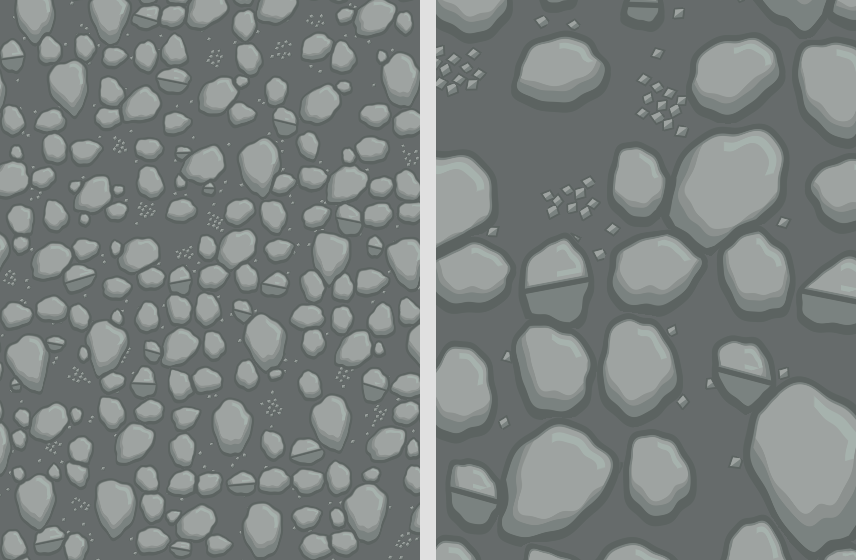
Left: the whole. Right: its middle third, enlarged.
This texture is drawn by a Shadertoy shader. Its source:

```glsl
// Cobbled ground: big and medium flat-shaded stones with gravel in the gaps.
// Two jittered cell layers place the stones; medium ones shrink to fit beside
// the big ones, and a fine cell layer scatters single and clustered grains.

const float ROWS = 15.4;       // medium stone widths per canvas height
const float BIG_CELL = 2.32;
const float MEDIUM_CELL = 0.9;
const float GRAIN_CELL = 0.135;

const vec3 GROUND = vec3(0.40, 0.42, 0.42);
const vec3 SHADOW = vec3(0.36, 0.39, 0.38);
const vec3 SIDE = vec3(0.48, 0.51, 0.50);
const vec3 BEVEL = vec3(0.55, 0.57, 0.56);
const vec3 FACE = vec3(0.62, 0.64, 0.63);
const vec3 GLINT = vec3(0.65, 0.70, 0.68);

struct Stone { vec2 centre; vec2 size; vec2 lean; float angle; float taper; float seed; float cracked; };

vec3 hash3(vec2 cell, float salt) {
    vec3 q = fract(cell.xyx * vec3(0.1031, 0.1030, 0.0973) + salt * 0.137);
    q += dot(q, q.yxz + 33.33);
    return fract((q.xxy + q.yzz) * q.zyx);
}

vec2 rotate(vec2 v, float a) {
    return mat2(cos(a), sin(a), -sin(a), cos(a)) * v;
}

// Signed distance to a tapered ellipse with a lumpy rim
float stoneShape(vec2 p, Stone s) {
    vec2 q = rotate(p - s.centre, -s.angle) / s.size;
    q.x /= 1.0 + s.taper * clamp(q.y, -1.0, 1.0);
    float a = atan(q.y, q.x + 1e-5);
    float rim = 1.0 + 0.05 * sin(3.0 * a + s.seed) + 0.04 * sin(5.0 * a + 2.3 * s.seed)
              + 0.02 * sin(9.0 * a + 3.7 * s.seed);
    float k = length(q) + 1e-4;
    return (k - rim) * k / (length(q / s.size) + 1e-4);
}

// Upright teeth and tilted ovals, leaning to their wide end
Stone bigStone(vec2 cell) {
    vec3 h = hash3(cell, 1.0), g = hash3(cell, 2.0);
    float tooth = step(0.6, h.z);
    vec2 stagger = vec2(0.5 * mod(cell.y, 2.0) - 0.25, 0.0);
    vec2 centre = (cell + 0.5 + stagger + 0.38 * (h.xy - 0.5)) * BIG_CELL;
    vec2 size = mix(vec2(0.42, 0.59), vec2(0.51, 0.74), tooth) * mix(0.92, 1.06, g.x);
    float angle = mix(-0.9, 0.05, tooth) + 0.4 * (g.y - 0.5);
    vec2 lean = rotate(vec2(0.0, mix(0.12, 0.21, tooth)), angle);
    return Stone(centre, size, lean, angle, mix(0.13, 0.3, tooth), 40.0 * g.z, 0.0);
}

// Potatoes lying flat or standing, lit from above
Stone mediumStone(vec2 cell, vec2 centre, float scale) {
    vec3 h = hash3(cell, 4.0), g = hash3(cell, 5.0);
    float lying = step(h.x, 0.58);
    float angle = mix(0.15, -1.35, lying) + 0.6 * (h.y - 0.5);
    float taper = mix(-0.3, 0.15, h.z);
    vec2 size = vec2(0.32, 0.425) * scale * mix(0.85, 1.05, g.x);
    vec2 lean = vec2(0.09 * (g.y - 0.5), 0.085) * scale;
    return Stone(centre, size, lean, angle, taper, 40.0 * g.z, step(0.82, fract(7.0 * g.x)));
}

float clearanceToBig(vec2 p) {
    float room = 9.0;
    for (int i = 0; i < 9; i++) {
        vec2 cell = floor(p / BIG_CELL) + vec2(i % 3 - 1, i / 3 - 1);
        room = min(room, stoneShape(p, bigStone(cell)));
    }
    return room;
}

// Keeps the nearest stone and the two smallest distances
void consider(Stone s, vec2 p, inout Stone nearest, inout float d1, inout float d2) {
    float d = stoneShape(p, s);
    if (d < d1) { d2 = d1; d1 = d; nearest = s; }
    else d2 = min(d2, d);
}

void paint(inout vec3 col, vec3 ink, float d, float blur) {
    col = mix(col, ink, 1.0 - smoothstep(-blur, blur, d));
}

void paintStone(inout vec3 col, vec2 p, Stone s, float d, float blur) {
    float girth = min(s.size.x, s.size.y);
    vec2 local = p - s.centre;
    float crack = local.y + 0.15 * girth + 0.3 * local.x * sin(s.seed);
    float body = mix(d, max(d, 0.025 - abs(crack)), s.cracked);
    float face = max(stoneShape(p - s.lean, s) + 0.06 * girth, body + 0.02);
    face = mix(face, max(face, -crack), s.cracked);
    float bevel = stoneShape(p - 1.5 * s.lean, s) + 0.1 * girth + 0.012 * sin(23.0 * p.x + s.seed);
    float arc = 0.8 - dot(normalize(local + 1e-4), vec2(0.6, 0.8));
    float glint = max(abs(face + 0.2 * girth) - 0.085 * girth, arc * girth);
    float shade = min(d, stoneShape(p + vec2(0.0, 0.04), s)) - 0.055;
    paint(col, SHADOW, shade, blur);
    paint(col, SIDE, body, blur);
    paint(col, BEVEL, face, blur);
    paint(col, FACE, max(face, bevel), blur);
    paint(col, GLINT, glint, blur);
}

// Tiny two-tone chips, dense around a cluster centre and sparse elsewhere
void paintGrains(inout vec3 col, vec2 p, vec2 cluster, float room, float blur) {
    vec2 g = rotate(p, 0.5) / GRAIN_CELL;
    vec3 h = hash3(floor(g), 6.0);
    vec2 centre = rotate((floor(g) + 0.5 + 0.3 * (h.xy - 0.5)) * GRAIN_CELL, -0.5);
    float chance = distance(centre, cluster) < 0.24 ? 0.85 : 0.04;
    if (h.z > chance) return;
    vec2 q = rotate(p - centre, 2.0 * h.x);
    float chip = max(dot(abs(q), vec2(0.8, 0.65)) - mix(0.032, 0.042, h.y), 0.08 - room);
    paint(col, SHADOW, chip - 0.018, blur);
    paint(col, SIDE, chip, blur);
    paint(col, FACE, max(chip, dot(p - centre, vec2(0.6, -0.8))), blur);
}

void mainImage(out vec4 fragColor, in vec2 fragCoord) {
    vec2 p = fragCoord / iResolution.y * ROWS;
    float blur = 0.6 * ROWS / iResolution.y;
    Stone nearest = bigStone(floor(p / BIG_CELL));
    vec2 cluster = vec2(-99.0);
    float d1 = 9.0, d2 = 9.0;
    for (int i = 0; i < 9; i++) {
        vec2 offset = vec2(i % 3 - 1, i / 3 - 1);
        consider(bigStone(floor(p / BIG_CELL) + offset), p, nearest, d1, d2);
        vec2 cell = floor(p / MEDIUM_CELL) + offset;
        vec3 h = hash3(cell, 3.0);
        vec2 centre = (cell + 0.5 + 0.4 * (h.xy - 0.5)) * MEDIUM_CELL;
        float room = clearanceToBig(centre);
        if (room < 0.16) continue;
        if (h.z < 0.14) {
            if (distance(p, centre) < distance(p, cluster)) cluster = centre;
        } else {
            consider(mediumStone(cell, centre, clamp(room / 0.42, 0.4, 1.0)), p, nearest, d1, d2);
        }
    }
    float d = max(d1, 0.05 - 0.5 * (d2 - d1)); // gap between neighbours
    vec3 col = GROUND;
    paintGrains(col, p, cluster, d1, blur);
    paintStone(col, p, nearest, d, blur);
    fragColor = vec4(col, 1.0);
}
```
